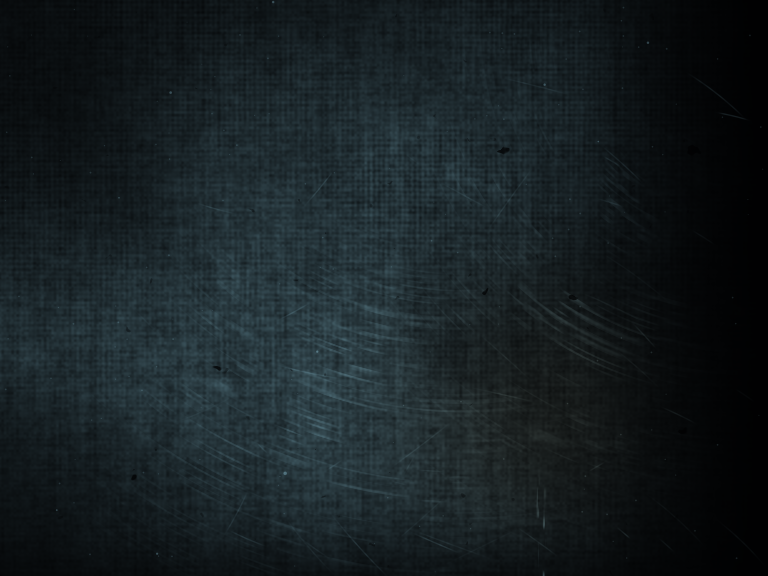
Give the GLSL for this texture, as a Shadertoy shader.

```glsl
#define STEEL vec3(0.66, 0.93, 1.02)
#define OLIVE vec3(0.86, 0.95, 0.86)
#define AMBIENT 0.043
#define THREADS 112.0
#define WEAVE 0.10
#define FIBRE 0.42
#define GRAIN 0.30
#define SCRATCHES 44
#define SCRATCH_WIDTH 0.0011
#define BRUSHING 0.16
#define TAU 6.28318

float hash(vec2 p) {
    vec3 q = fract(p.xyx * 0.1031);
    q += dot(q, q.yzx + 33.33);
    return fract((q.x + q.y) * q.z);
}

float noise(vec2 p) {
    vec2 i = floor(p), f = fract(p);
    f = f * f * (3.0 - 2.0 * f);
    return mix(mix(hash(i), hash(i + vec2(1, 0)), f.x),
               mix(hash(i + vec2(0, 1)), hash(i + 1.0), f.x), f.y);
}

// Layered, rotated sines for the broad cloudy stains
float clouds(vec2 p) {
    float sum = 0.0, gain = 0.5;
    for (int i = 0; i < 5; i++) {
        p = mat2(0.8, 0.6, -0.6, 0.8) * p * 1.8 + 1.7;
        sum += gain * sin(p.x + 1.4 * sin(p.y)) * cos(p.y + sin(p.x * 0.7));
        gain *= 0.68;
    }
    return sum;
}

float glow(vec2 p, vec2 centre, vec2 radius) {
    vec2 d = (p - centre) / radius;
    return exp(-dot(d, d));
}

// One jittered dot per cell, kept only in a share of the cells
float specks(vec2 p, float density, float share, float radius, float blur) {
    vec2 cell = floor(p * density);
    vec2 jitter = 0.25 + 0.5 * vec2(hash(cell + 3.1), hash(cell + 17.7));
    float d = length(fract(p * density) - jitter) / density;
    float size = radius * (0.5 + hash(cell + 41.3));
    return step(hash(cell + 8.9), share) * smoothstep(size + blur, size - blur, d);
}

// Fine arcs rubbed around a distant centre
float brushed(vec2 p, vec2 centre) {
    vec2 d = p - centre;
    float angle = atan(d.x, -d.y), r = length(d);
    float lines = noise(vec2(angle * 9.0 + 3.0 * noise(p * 7.0), r * 210.0));
    return smoothstep(0.55, 1.0, lines) * smoothstep(0.25, 0.8, noise(p * 13.0));
}

// Scattered hairline scratches, slightly bowed and fading at the ends
float scratches(vec2 p, float blur) {
    float sum = 0.0;
    for (int i = 0; i < SCRATCHES; i++) {
        float k = float(i);
        vec2 rnd = vec2(hash(vec2(k, 1.3)), hash(vec2(k, 7.9)));
        vec2 centre = vec2(0.35 + 0.95 * rnd.x, 0.05 + 0.85 * rnd.y * rnd.y);
        float angle = -0.55 + 0.7 * (hash(vec2(k, 4.4)) - 0.5);
        if (i % 4 == 0) angle += 1.3;
        float len = mix(0.015, 0.085, hash(vec2(k, 9.2)));
        vec2 d = p - centre;
        d = vec2(d.x * cos(angle) + d.y * sin(angle), d.y * cos(angle) - d.x * sin(angle));
        d.y += d.x * d.x * (rnd.x - 0.5) * 2.0;
        float line = smoothstep(SCRATCH_WIDTH + blur, 0.0, abs(d.y));
        float fade = smoothstep(len, len * 0.3, abs(d.x));
        sum += line * fade * (0.25 + 0.75 * hash(vec2(k, 2.6)));
    }
    return sum * (0.3 + 0.7 * noise(p * 90.0));
}

void mainImage(out vec4 fragColor, in vec2 fragCoord) {
    vec2 p = fragCoord / iResolution.y;
    p.x += 0.5 * (4.0 / 3.0 - iResolution.x / iResolution.y);
    float blur = 0.7 / iResolution.y;

    // Uneven light, black towards the right
    float light = AMBIENT;
    light += 0.130 * glow(p, vec2(0.48, 0.45), vec2(0.38, 0.36));
    light += 0.100 * glow(p, vec2(0.72, 0.18), vec2(0.36, 0.22));
    light += 0.100 * glow(p, vec2(0.00, 0.42), vec2(0.24, 0.17));
    light += 0.110 * glow(p, vec2(0.75, 0.78), vec2(0.38, 0.32));
    light += 0.050 * glow(p, vec2(0.28, 0.28), vec2(0.20, 0.20));
    light *= 1.0 + 0.22 * clouds(p * 3.2);
    light *= smoothstep(1.36, 0.95, p.x) * smoothstep(-0.15, 0.12, p.y);

    // Woven cloth: regular threads, uneven fibres and grain
    vec2 thread = sin(p * THREADS * TAU + 1.5 * noise(p * 9.0));
    float worn = smoothstep(0.1, 0.8, p.y) * noise(p * 6.0 + 4.0) + 0.25;
    float fibre = noise(p * vec2(28.0, 190.0)) + noise(p * vec2(200.0, 16.0)) - 1.0;
    float streak = noise(p * vec2(55.0, 3.0)) - 0.5;
    float grain = noise(p * 230.0) + 0.6 * noise(p * 95.0) - 0.8;
    light *= 1.0 + WEAVE * worn * (thread.x + thread.y) + FIBRE * 0.6 * fibre
           + 0.16 * streak + GRAIN * grain;

    // Rubbed arcs and hairlines
    float rubbed = brushed(p, vec2(0.8, 1.0)) * glow(p, vec2(0.56, 0.30), vec2(0.28, 0.24));
    rubbed += 0.8 * brushed(p, vec2(1.3, 0.95)) * glow(p, vec2(0.93, 0.50), vec2(0.18, 0.30));
    light += BRUSHING * rubbed + 0.13 * scratches(p, blur);

    // Flaked vertical scrape at the lower edge
    float bend = p.x - 0.938 - 0.12 * p.y * p.y;
    float scrape = smoothstep(0.004, 0.0, abs(abs(bend) - 0.006));
    scrape *= smoothstep(0.21, 0.06, p.y) * smoothstep(0.4, 0.8, noise(p * vec2(160.0, 55.0)));
    light += 0.28 * scrape;

    // Pale dust and dark ragged nicks
    float dust = specks(p, 42.0, 0.07, 0.0010, blur);
    dust += 1.8 * specks(p + 5.3, 11.0, 0.08, 0.0020, blur);
    vec2 ragged = p + 0.010 * vec2(noise(p * 120.0), noise(p * 120.0 + 9.0));
    float nick = specks(ragged * vec2(0.7, 1.0) + 2.0, 9.0, 0.09, 0.0045, 0.0015);
    nick += 0.5 * specks(ragged + 7.0, 24.0, 0.07, 0.0022, 0.0015);
    light = (light + 0.13 * dust) * (1.0 - 0.75 * min(nick, 1.0));

    float warm = 0.75 * glow(p, vec2(0.97, 0.28), vec2(0.22, 0.22));
    vec3 colour = max(light, 0.0) * mix(STEEL, OLIVE, warm) + vec3(0.002, 0.003, 0.006);
    fragColor = vec4(colour, 1.0);
}
```
